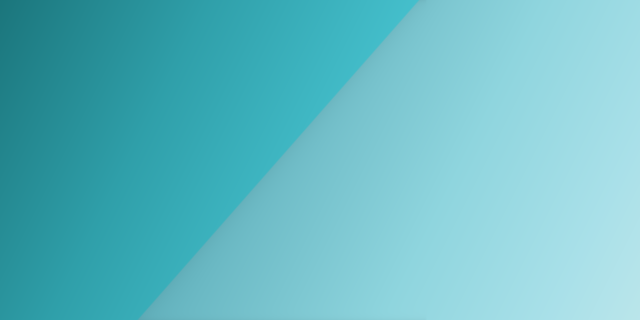
Give the GLSL for this background, as a Shadertoy shader.

```glsl
// Teal gradient with a pale diagonal panel and a soft inner shadow along its edges.

// Lengths are in canvas heights; the origin is the lower left corner.
const vec2 EDGE_BOTTOM = vec2(0.430, 0.0);
const vec2 EDGE_TOP = vec2(1.310, 1.0);
const float GRADIENT_TILT = 0.5;
const float DARK_END = 1.31;
const vec3 PALE_STOPS = vec3(0.93, 1.70, 2.20);
const float PALE_END = 2.50;

const vec3 DEEP_TEAL = vec3(0.105, 0.460, 0.485);
const vec3 MID_TEAL = vec3(0.185, 0.625, 0.665);
const vec3 BRIGHT_TEAL = vec3(0.270, 0.750, 0.800);
const vec3 DUSTY_BLUE = vec3(0.385, 0.700, 0.745);
const vec3 SOFT_AQUA = vec3(0.560, 0.835, 0.870);
const vec3 PALE_AQUA = vec3(0.660, 0.878, 0.912);
const vec3 MIST = vec3(0.730, 0.900, 0.920);

const float SHADOW_WIDTH = 0.030;
const float SHADOW_STRENGTH = 0.045;
const float RIM_WIDTH = 0.008;
const float RIM_STRENGTH = 0.035;
const float RIM_END = 1.336;

vec3 darkGradient(float t) {
    float s = clamp(t / DARK_END, 0.0, 1.0) * 2.0;
    vec3 lower = mix(DEEP_TEAL, MID_TEAL, min(s, 1.0));
    return mix(lower, BRIGHT_TEAL, max(s - 1.0, 0.0));
}

float ramp(float start, float end, float t) {
    return clamp((t - start) / (end - start), 0.0, 1.0);
}

vec3 paleGradient(float t) {
    vec3 color = mix(DUSTY_BLUE, SOFT_AQUA, ramp(PALE_STOPS.x, PALE_STOPS.y, t));
    color = mix(color, PALE_AQUA, ramp(PALE_STOPS.y, PALE_STOPS.z, t));
    return mix(color, MIST, ramp(PALE_STOPS.z, PALE_END, t));
}

void mainImage(out vec4 fragColor, in vec2 fragCoord) {
    vec2 p = fragCoord / iResolution.y;
    float pixel = 1.0 / iResolution.y;

    // Shared gradient axis, running right and slightly down
    float t = p.x + GRADIENT_TILT * (1.0 - p.y);

    // Signed distance to the diagonal, positive inside the panel
    vec2 along = normalize(EDGE_TOP - EDGE_BOTTOM);
    float d = dot(p - EDGE_BOTTOM, vec2(along.y, -along.x));

    // Shadow along the diagonal, and a thin rim at the top and bottom
    float shadow = SHADOW_STRENGTH * exp(-max(d, 0.0) / SHADOW_WIDTH);
    float rimDistance = min(p.y, 1.0 - p.y);
    float rimMask = 1.0 - smoothstep(RIM_END - RIM_WIDTH, RIM_END, p.x);
    float rim = RIM_STRENGTH * exp(-rimDistance / RIM_WIDTH) * rimMask;
    vec3 panel = paleGradient(t) * (1.0 - shadow - rim);

    float inside = smoothstep(-pixel, pixel, d);
    fragColor = vec4(mix(darkGradient(t), panel, inside), 1.0);
}
```
